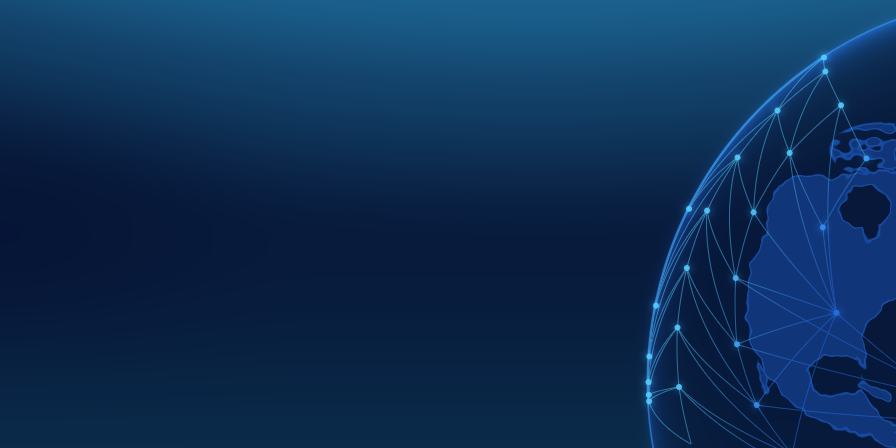
This background is drawn by a Shadertoy shader. Its source:

```glsl
// A dark blue backdrop with a teal glow along the top, and a large globe at the right.
// Land is a union of distance shapes roughened by gradient noise; the network is made
// of great-circle arcs between nodes that are laid out on four rings of the sphere.

#define GLOBE_CENTER vec2(2.308, 0.150)
#define GLOBE_RADIUS 0.863
#define NODES_PER_RING 7
#define NODE_SIZE 0.0066
#define LINE_WIDTH 0.0011
#define LINE_ALPHA 0.50
#define COAST_ROUGHNESS 0.012
#define LAND_COLOR vec3(0.070, 0.220, 0.500)
#define COAST_COLOR vec3(0.110, 0.360, 0.760)
#define OCEAN_COLOR vec3(0.025, 0.090, 0.225)
#define CYAN vec3(0.330, 0.800, 0.980)
#define BLUE vec3(0.140, 0.430, 0.900)

vec2 hashGradient(vec2 cell) {
    float h = fract(sin(dot(cell, vec2(127.1, 311.7))) * 4375.85);
    return vec2(cos(6.2832 * h), sin(6.2832 * h));
}

float gradientNoise(vec2 p) {
    vec2 i = floor(p), f = fract(p), u = f * f * (3.0 - 2.0 * f), e = vec2(1, 0);
    float low = mix(dot(hashGradient(i), f), dot(hashGradient(i + e), f - e), u.x);
    float high = mix(dot(hashGradient(i + e.yx), f - e.yx),
                     dot(hashGradient(i + 1.0), f - 1.0), u.x);
    return mix(low, high, u.y);
}

float ellipse(vec2 p, vec2 center, vec2 radii) {
    return (length((p - center) / radii) - 1.0) * min(radii.x, radii.y);
}

float capsule(vec2 p, vec2 a, vec2 b, float radius) {
    vec2 ab = b - a;
    return length(p - a - ab * clamp(dot(p - a, ab) / dot(ab, ab), 0.0, 1.0)) - radius;
}

// Signed distance to the land, negative inside.
float landDistance(vec2 p) {
    float rough = COAST_ROUGHNESS * (gradientNoise(p * 28.0) + 0.5 * gradientNoise(p * 60.0));
    float land = ellipse(p, vec2(1.958, 0.323), vec2(0.292));
    land = min(land, ellipse(p, vec2(1.810, 0.512), vec2(0.098)));
    // Bays and open sea
    float sea = ellipse(p, vec2(1.932, 0.535), vec2(0.055, 0.048));
    sea = min(sea, ellipse(p, vec2(1.942, 0.495), vec2(0.022, 0.035)));
    sea = min(sea, ellipse(p, vec2(1.865, 0.161), vec2(0.068, 0.047)));
    sea = min(sea, ellipse(p, vec2(2.083, 0.193), vec2(0.169)));
    land = max(land, -sea);
    // Peninsulas, isthmus and long island
    land = min(land, capsule(p, vec2(1.909, 0.245), vec2(1.927, 0.193), 0.012));
    land = min(land, capsule(p, vec2(1.862, 0.083), vec2(2.000, 0.016), 0.018));
    land = min(land, capsule(p, vec2(1.922, 0.140), vec2(1.980, 0.110), 0.007));
    land = min(land, capsule(p, vec2(1.690, 0.198), vec2(1.712, 0.128), 0.005));
    // Northern archipelago
    float islands = ellipse(p, vec2(1.965, 0.665), vec2(0.110, 0.060));
    islands = max(islands, 0.025 * gradientNoise(p * vec2(30.0, 48.0)) + 0.001);
    return min(land + rough, islands);
}

// Node position on the unit sphere; ring 0 hugs the limb, ring 3 is innermost.
vec3 nodePosition(int ring, int index) {
    float j = float(index);
    vec2 polar = vec2(61.0 * exp2(-j) - 4.0, 0.997);
    if (ring == 1) polar = vec2(56.0 - 9.5 * j, 0.965 - 0.0013 * j * j);
    if (ring == 2) polar = vec2(55.0 - 12.0 * j, 0.870 - 0.006 * j * j);
    if (ring == 3) polar = vec2(53.0 - 17.0 * j, max(0.720 - 0.045 * j * j, 0.2));
    float angle = radians(polar.x), r = polar.y;
    return vec3(-r * cos(angle), r * sin(angle), sqrt(1.0 - r * r));
}

float coverage(float d, float pixel) {
    return clamp(0.5 - d / pixel, 0.0, 1.0);
}

// Great-circle arc from a to b, seen at the sphere point q.
float arc(vec3 q, vec3 a, vec3 b, float pixel) {
    vec3 n = normalize(cross(a, b));
    if (dot(cross(n, a), q) < 0.0 || dot(cross(b, n), q) < 0.0) return 0.0;
    float slope = length(n.xy - n.z * q.xy / q.z);
    float d = GLOBE_RADIUS * abs(dot(q, n)) / max(slope, 0.001);
    return coverage(d - LINE_WIDTH, pixel);
}

vec3 backdrop(vec2 p) {
    float h = p.y - 0.10 * (p.x - 1.2) * (p.x - 1.2);
    vec3 color = mix(vec3(0.040, 0.170, 0.290), vec3(0.030, 0.105, 0.235),
                     smoothstep(-0.10, 0.45, p.y));
    color = mix(color, vec3(0.075, 0.270, 0.430), smoothstep(0.44, 0.88, h));
    color = mix(color, vec3(0.105, 0.380, 0.560), smoothstep(0.78, 1.02, h));
    float leftShade = smoothstep(0.7, 0.0, p.x) * exp(-pow((p.y - 0.48) / 0.22, 2.0));
    return mix(color, vec3(0.020, 0.070, 0.200), 0.6 * leftShade);
}

void mainImage(out vec4 fragColor, in vec2 fragCoord) {
    float pixel = 1.0 / iResolution.y;
    vec2 p = fragCoord * pixel;
    vec2 local = (p - GLOBE_CENTER) / GLOBE_RADIUS;
    float r = length(local), edge = (r - 1.0) * GLOBE_RADIUS;
    vec3 color = backdrop(p);
    if (edge < 0.04) {
        // Globe body, land and coast
        float inside = coverage(edge, pixel), land = landDistance(p);
        color = mix(color, OCEAN_COLOR, inside * mix(0.85, 0.5, smoothstep(0.7, 1.0, r)));
        color = mix(color, LAND_COLOR, 0.9 * coverage(land, pixel));
        color = mix(color, COAST_COLOR, 0.65 * coverage(abs(land) - 0.002, pixel));
        // Limb light
        float upper = smoothstep(-0.2, 0.6, local.y);
        color += BLUE * inside * exp(edge / 0.022) * mix(0.25, 0.45, upper);
        color += BLUE * 0.15 * (1.0 - inside) * exp(-edge / 0.008);
        color = mix(color, mix(BLUE, CYAN, 0.4), 0.6 * coverage(abs(edge) - 0.0018, pixel));
        // Network of arcs and nodes
        vec3 q = vec3(local, sqrt(max(1.0 - r * r, 0.0001)));
        vec3 hub = nodePosition(3, 2);
        float lines = 0.0, dots = 0.0, halo = 0.0;
        for (int ring = 0; ring < 4; ring++)
        for (int j = 0; j < NODES_PER_RING; j++) {
            vec3 a = nodePosition(ring, j);
            lines = max(lines, arc(q, a, nodePosition(ring, j + 1), pixel));
            if (ring < 3) {
                lines = max(lines, arc(q, a, nodePosition(ring + 1, j), pixel));
                vec3 far = ring == 2 ? hub : nodePosition(ring + 1, j + 1);
                lines = max(lines, arc(q, a, far, pixel));
            }
            float d = length(local - a.xy) * GLOBE_RADIUS;
            dots = max(dots, coverage(d - NODE_SIZE, pixel));
            halo = max(halo, exp(-d * d / 0.00018));
        }
        vec3 glow = mix(BLUE, CYAN, smoothstep(0.55, 0.98, r + 0.1 * local.y));
        color = mix(color, glow, lines * inside * LINE_ALPHA);
        color = mix(color + 0.15 * glow * halo, glow, 0.9 * dots);
    }
    fragColor = vec4(color, 1.0);
}
```
